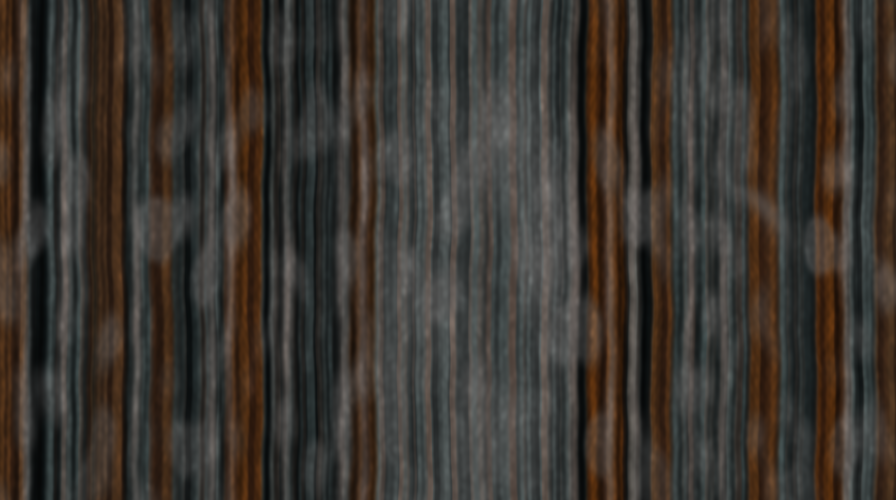
A Shadertoy shader for this background:

```glsl
// Weathered vertical streaks: rust bands and ink-dark gaps over slate cloth,
// with wavy pale ridges, a misty centre and smoky blotches. Bands are soft
// intervals, stripes are layered sines and blotches are cellular noise.

const vec3 INK   = vec3(0.035, 0.052, 0.056);
const vec3 SLATE = vec3(0.25, 0.30, 0.30);
const vec3 MIST  = vec3(0.46, 0.45, 0.445);
const vec3 RUST  = vec3(0.36, 0.185, 0.045);
const vec3 UMBER = vec3(0.135, 0.07, 0.045);
const vec3 CLAY  = vec3(0.42, 0.305, 0.245);

const float STRIPE_FREQ = 241.0;   // radians per canvas width
const float WOBBLE      = 0.0020;  // sideways wander of the streaks
const float RIDGE_WIDTH = 0.0052;
const float EDGE        = 0.004;
const float MOTTLE      = 0.30;    // strength of the small wear

// Bands: centre, half width, strength
const int RUSTS = 10;
const vec3 RUST_BANDS[RUSTS] = vec3[RUSTS](
    vec3(0.010, 0.019, 0.80), vec3(0.119, 0.021, 0.70), vec3(0.181, 0.012, 0.75),
    vec3(0.272, 0.021, 0.90), vec3(0.405, 0.014, 0.80), vec3(0.676, 0.022, 0.95),
    vec3(0.738, 0.012, 0.80), vec3(0.852, 0.017, 0.85), vec3(0.926, 0.016, 0.95),
    vec3(0.990, 0.013, 0.70));
const int GAPS = 8;
const vec3 DARK_GAPS[GAPS] = vec3[GAPS](
    vec3(0.045, 0.008, 0.95), vec3(0.105, 0.003, 0.60), vec3(0.208, 0.014, 0.45),
    vec3(0.298, 0.004, 0.95), vec3(0.350, 0.038, 0.40), vec3(0.650, 0.005, 0.90),
    vec3(0.720, 0.005, 0.90), vec3(0.900, 0.008, 0.60));
const int RIDGES = 14;
const float RIDGE_X[RIDGES] = float[RIDGES](
    0.027, 0.072, 0.152, 0.236, 0.257, 0.320, 0.382,
    0.405, 0.640, 0.681, 0.708, 0.770, 0.808, 0.945);

vec2 hash2(vec2 p) {
    vec3 h = fract(p.xyx * vec3(0.1031, 0.1030, 0.0973));
    h += dot(h, h.yzx + 33.33);
    return fract((h.xx + h.yz) * h.zy);
}

// Cellular noise: one soft spot of random weight in each cell
float blotches(vec2 p) {
    vec2 cell = floor(p);
    float sum = 0.0;
    for (int j = -1; j <= 1; j++)
    for (int i = -1; i <= 1; i++) {
        vec2 id = cell + vec2(i, j);
        vec2 d = id + hash2(id) - p;
        float fade = max(0.0, 1.0 - dot(d, d));
        sum += fade * fade * fade * hash2(id + 19.7).x;
    }
    return sum;
}

float band(float x, vec3 b) {
    return b.z * (1.0 - smoothstep(b.y - EDGE, b.y + EDGE, abs(x - b.x)));
}

// Layered sines with uneven spacing, 0 to 1
float stripes(float x) {
    float t = STRIPE_FREQ * x + 1.2 * sin(19.0 * x) + 0.8 * sin(53.0 * x);
    return 0.5 + 0.22 * sin(t) + 0.17 * sin(1.73 * t + 1.3) + 0.11 * sin(3.1 * t + 4.1);
}

float wander(float y, float seed) {
    return 0.5 * sin(11.0 * y + seed) + 0.3 * sin(23.0 * y + seed * 2.3)
         + 0.2 * sin(47.0 * y + seed * 3.7);
}

void mainImage(out vec4 fragColor, in vec2 fragCoord) {
    vec2 uv = fragCoord / iResolution.xy;
    vec2 p = fragCoord / iResolution.y;
    float x = uv.x + WOBBLE * wander(uv.y, 9.0 * uv.x);
    float fine = smoothstep(0.1, 0.9, stripes(x));
    float smoke = blotches(p * vec2(19.0, 9.0));
    float haze = blotches(p * vec2(7.0, 3.5) + 7.0);
    float wear = 0.6 * blotches(p * vec2(62.0, 20.0)) + 0.4 * blotches(p * vec2(95.0, 60.0) + 3.0);
    float glow = exp(-pow((uv.y - 0.46) / 0.62, 2.0));
    float centre = smoothstep(0.40, 0.46, uv.x) * (1.0 - smoothstep(0.60, 0.65, uv.x));

    // Slate cloth crossed by scattered clay stripes
    float clay = smoothstep(0.45, 0.85, stripes(x * 0.83 + 0.31));
    vec3 color = mix(INK, SLATE, 0.12 + 0.8 * fine);
    color = mix(color, CLAY, clay * mix(0.3, 0.65, centre));
    color = mix(color, MIST, 0.28 * haze * glow);

    // Misty centre, brightest at mid height
    color = mix(color, MIST, centre * glow * (0.20 + 0.35 * haze));

    // Rust bands with a woven grain, then dark gaps
    float weave = sin(x * 620.0) * sin(p.y * 190.0 + 3.0 * sin(x * 90.0));
    vec3 rust = mix(UMBER, RUST, 0.25 + 0.8 * fine) * (1.0 + 0.06 * weave);
    for (int i = 0; i < RUSTS; i++)
        color = mix(color, mix(UMBER, rust, RUST_BANDS[i].z), band(x, RUST_BANDS[i]));
    for (int i = 0; i < GAPS; i++)
        color = mix(color, INK * (0.4 + 0.9 * fine), band(x, DARK_GAPS[i]));

    // Wavy pale ridges with dark flanks, bright and faint along their length
    for (int i = 0; i < RIDGES; i++) {
        float seed = float(i) * 1.9;
        float d = (uv.x - RIDGE_X[i] - 1.3 * WOBBLE * wander(uv.y, seed)) / RIDGE_WIDTH;
        float shine = 0.62 + 0.28 * wander(uv.y * 0.7, seed + 2.0);
        float flank = exp(-pow((abs(d) - 2.0) / 0.7, 2.0));
        color *= 1.0 - 0.35 * flank;
        color = mix(color, mix(MIST, CLAY, 0.3), exp(-d * d) * shine * (0.3 + 0.7 * glow));
    }

    // Smoky blotches and small wear
    color = mix(color, MIST, 0.38 * smoothstep(0.25, 0.95, smoke) * glow);
    color *= 1.0 + MOTTLE * (wear - 0.4);

    // Faint curved scuff on the right
    vec2 scuff = p - vec2(1.43, 0.48);
    float arc = exp(-pow((length(scuff) - 0.145) / 0.022, 2.0));
    arc *= smoothstep(-0.02, 0.10, scuff.y) * smoothstep(-0.03, 0.10, scuff.x);
    color = mix(color, MIST, 0.45 * arc);

    fragColor = vec4(color, 1.0);
}
```
